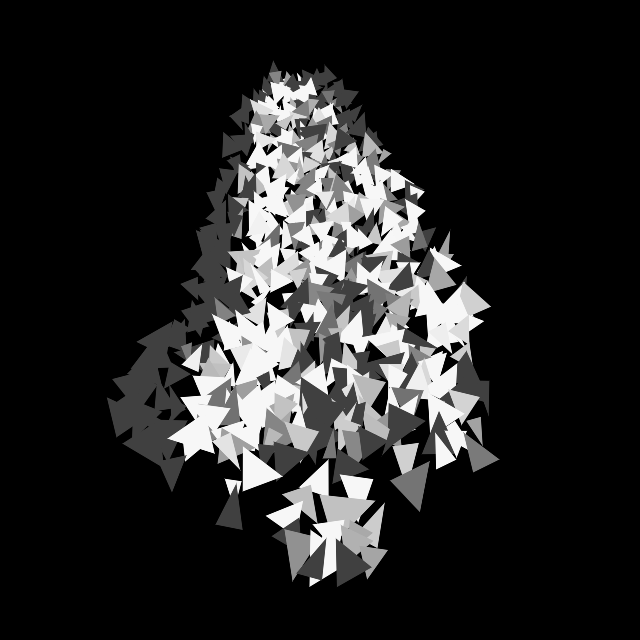
This background is drawn by a WebGL 1 fragment shader. Its source:

```glsl
precision highp float;
// A swarm of flat grey triangles forming a tapered, bell-like cloud on black.
// Shards follow an even sequence from top to bottom inside a width profile;
// each pixel visits only the shards near its height, front to back.
uniform vec2 u_resolution;

const float SHARD_COUNT = 500.0;
const int MAX_VISITS = 112;
const float TOP_Y = 0.878;
const float CLOUD_HEIGHT = 0.765;
const float TOP_HALF_WIDTH = 0.060;
const float WIDTH_GROWTH = 0.285;
const float CENTRE_X = 0.487;
const float HEIGHT_JITTER = 0.026;
const float SMALL_SHARD = 0.027;
const float LARGE_SHARD = 0.064;
const float KNEE_ORDER = 0.95;   // order at which the sparse tip begins
const float KNEE_DEPTH = 0.76;   // depth at which the sparse tip begins
const float DARK_TONE = 0.25;
const float MID_TONE = 0.42;
const float BRIGHT_TONE = 0.97;

vec4 hash4(float n) {
  vec4 q = fract(n * vec4(0.1031, 0.1030, 0.0973, 0.1099));
  q += dot(q, q.wzxy + 33.33);
  return fract((q.xxyz + q.yzzw) * q.zywx);
}

float bump(float x, float centre, float width) {
  float d = (x - centre) / width;
  return exp(-d * d);
}

// Depth v runs from 0 at the top to 1 at the bottom, crowded above the knee.
float depthOf(float order) {
  float tip = (order - KNEE_ORDER) * (1.0 - KNEE_DEPTH) / (1.0 - KNEE_ORDER);
  return order < KNEE_ORDER ? order * KNEE_DEPTH / KNEE_ORDER : KNEE_DEPTH + tip;
}

float orderOf(float v) {
  float tip = (v - KNEE_DEPTH) * (1.0 - KNEE_ORDER) / (1.0 - KNEE_DEPTH);
  return v < KNEE_DEPTH ? v * KNEE_ORDER / KNEE_DEPTH : KNEE_ORDER + tip;
}

float halfWidth(float v) {
  float flare = TOP_HALF_WIDTH + WIDTH_GROWTH * v * (1.55 - 0.55 * v);
  return flare * (1.0 - 0.82 * smoothstep(0.7, 0.98, v));
}

float centreLine(float v) {
  return CENTRE_X + 0.02 * sin(7.5 * v - 1.6) + 0.07 * smoothstep(0.78, 1.0, v);
}

// Signed distance bound of an isosceles triangle around its centroid.
float triangleDistance(vec2 p, float halfBase, float height) {
  vec2 sideNormal = normalize(vec2(height, halfBase));
  float side = dot(vec2(abs(p.x), p.y - 0.64 * height), sideNormal);
  return max(side, -p.y - 0.36 * height);
}

// Light falls in bands across the cloud: dark rims, bright flanks, mixed core.
float shardTone(float s, float v, float chance) {
  float light = chance;
  light += 0.30 * bump(s, -0.45, 0.2) + 0.25 * bump(s, 0.7, 0.22);
  light -= 0.80 * (1.0 - smoothstep(-0.86, -0.62, s));
  light -= 0.70 * smoothstep(0.4, 0.65, s) * (1.0 - smoothstep(0.1, 0.24, v));
  light -= 0.35 * bump(s, 0.08, 0.18) * bump(v, 0.74, 0.09);
  light += 0.25 * smoothstep(0.8, 0.9, v);
  float lit = mix(MID_TONE, 1.05, clamp((light - 0.32) / 0.48, 0.0, 1.0));
  return light < 0.32 ? DARK_TONE : min(lit, BRIGHT_TONE);
}

void main() {
  float scale = min(u_resolution.x, u_resolution.y);
  vec2 p = (gl_FragCoord.xy - 0.5 * u_resolution) / scale + 0.5;
  float pixel = 1.0 / scale;
  gl_FragColor = vec4(0.0, 0.0, 0.0, 1.0);
  if (abs(p.x - CENTRE_X) > 0.34 || abs(p.y - 0.495) > 0.46) return;

  // Range of shards tall enough to reach this height.
  float pixelDepth = (TOP_Y - p.y) / CLOUD_HEIGHT;
  float tallest = mix(SMALL_SHARD, LARGE_SHARD, clamp(pixelDepth + 0.08, 0.0, 1.0));
  float reach = (0.9 * tallest + 0.5 * HEIGHT_JITTER) / CLOUD_HEIGHT;
  float last = floor(SHARD_COUNT * min(orderOf(pixelDepth + reach), 1.0));
  float first = max(SHARD_COUNT * orderOf(pixelDepth - reach), 1.0);

  float tone = 0.0;
  float unseen = 1.0;
  for (int i = 0; i < MAX_VISITS; i++) {
    float n = last - float(i);
    if (n < first || unseen < 0.01) break;

    float v = depthOf(n / SHARD_COUNT);
    vec4 place = hash4(n);
    float s = 2.0 * fract(n * 0.618034 + 0.08 * place.y) - 1.0;
    s *= mix(0.7, 1.0, abs(s));
    vec2 q = p - vec2(centreLine(v) + s * halfWidth(v), TOP_Y - CLOUD_HEIGHT * v);
    q.y -= HEIGHT_JITTER * (place.x - 0.5);
    float size = mix(SMALL_SHARD, LARGE_SHARD, v);
    if (dot(q, q) > size * size) continue;

    // Point up or down, tilt, and narrow as if turned away from the viewer.
    vec4 form = hash4(n + 731.0);
    float height = size * mix(0.75, 1.25, form.x);
    float halfBase = height * mix(0.14, 0.60, sqrt(form.y));
    float angle = 1.3 * (form.z - 0.5) + (place.w < 0.5 ? 0.0 : 3.14159);
    float c = cos(angle);
    float sn = sin(angle);
    q = vec2(c * q.x + sn * q.y, c * q.y - sn * q.x);
    q.x += 0.5 * (place.z - 0.5) * q.y;

    float d = triangleDistance(q, halfBase, height);
    if (d > 0.5 * pixel) continue;
    float cover = 1.0 - smoothstep(-0.5 * pixel, 0.5 * pixel, d);
    tone += unseen * cover * shardTone(s, v, form.w);
    unseen *= 1.0 - cover;
  }
  gl_FragColor.rgb = vec3(tone);
}
```
